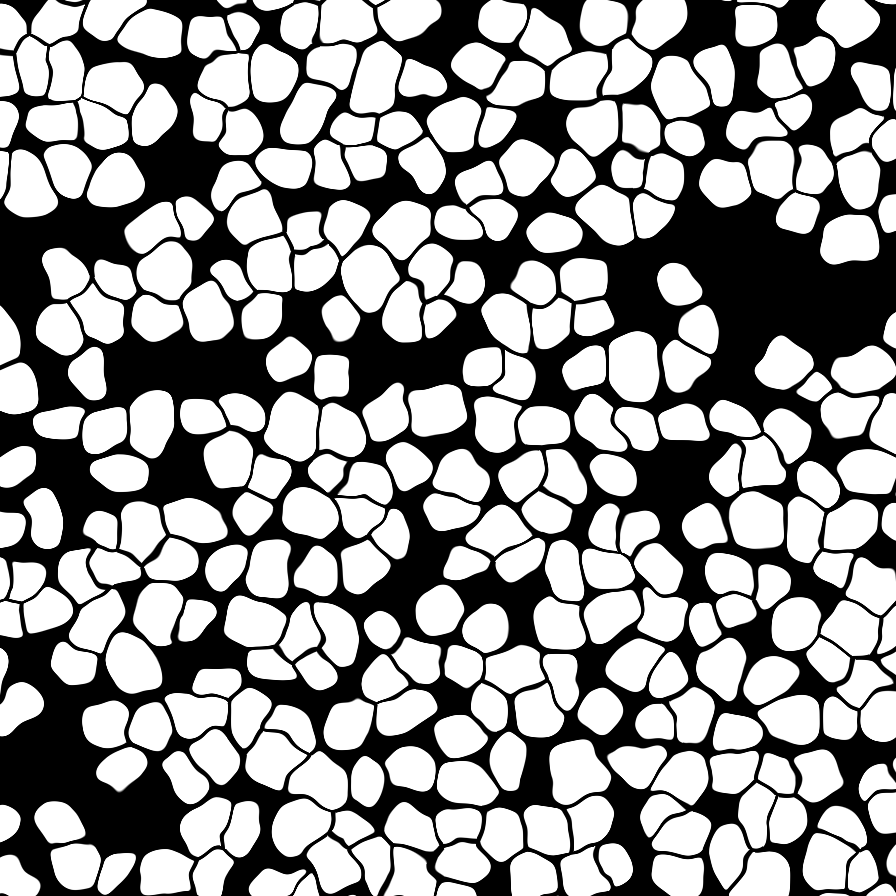
Write a Shadertoy shader that draws this pattern.

```glsl
// Packed white rounded grains, parted by thin dark seams, with scattered black voids.

const vec3  GRAIN_COLOR  = vec3(1.0);
const vec3  GROUND_COLOR = vec3(0.0);
const float GRID_CELLS   = 18.0;    // grain sites per canvas height
const float JITTER       = 0.29;    // site offset, in cells
const float MEAN_RADIUS  = 0.497;   // in cells
const float SIZE_SPREAD  = 0.20;    // relative radius variation
const float STRETCH      = 0.24;    // largest log aspect of a grain
const float ROUNDNESS    = 2.5;     // superellipse exponent
const float SEAM_WIDTH   = 0.085;   // in cells
const float CORNER_BLEND = 0.07;    // rounding where seams meet outlines
const float WOBBLE       = 0.13;    // outline irregularity, in cells
const float WOBBLE_FREQ  = 2.1;
const float VOID_FREQ    = 0.33;    // size of sparse regions
const vec2  FILL_RANGE   = vec2(0.55, 1.35);

vec2 hash2(vec2 p) {
    vec3 q = fract(p.xyx * vec3(0.1031, 0.1030, 0.0973));
    q += dot(q, q.yzx + 33.33);
    return fract((q.xx + q.yz) * q.zy);
}

vec2 noise2(vec2 p) {
    vec2 i = floor(p), f = fract(p);
    f = f * f * (3.0 - 2.0 * f);
    return mix(mix(hash2(i), hash2(i + vec2(1, 0)), f.x),
               mix(hash2(i + vec2(0, 1)), hash2(i + vec2(1, 1)), f.x), f.y);
}

float smoothMax(float a, float b, float k) {
    float h = max(k - abs(a - b), 0.0) / k;
    return max(a, b) + 0.25 * k * h * h;
}

// Radial distance from q to the outline of one randomly shaped grain.
float grainDistance(vec2 q, vec2 id) {
    vec2 shape = hash2(id + 71.0);
    float angle = 3.14159 * hash2(id + 137.0).x;
    float c = cos(angle), s = sin(angle);
    float aspect = exp(STRETCH * shape.y);
    float radius = MEAN_RADIUS * (1.0 + SIZE_SPREAD * (2.0 * shape.x - 1.0));
    vec2 e = abs(mat2(c, -s, s, c) * q) / (radius * vec2(aspect, 1.0 / aspect));
    e = pow(max(e, vec2(1e-4)), vec2(ROUNDNESS));
    float level = pow(e.x + e.y, 1.0 / ROUNDNESS);
    return length(q) * (1.0 - 1.0 / level);
}

// Signed distance to the grain field, in cells; negative inside grains.
float grainField(vec2 p) {
    float nearest = 9.0, second = 9.0;
    vec2 nearestDir = vec2(1, 0), secondDir = vec2(-1, 0);

    for (int j = -1; j <= 1; j++) {
        float row = floor(p.y) + float(j);
        float stagger = 0.5 * mod(row, 2.0);
        for (int i = -1; i <= 1; i++) {
            vec2 id = vec2(floor(p.x - stagger) + float(i), row);
            float fill = mix(FILL_RANGE.x, FILL_RANGE.y, noise2(id * VOID_FREQ + 19.0).x);
            if (hash2(id + 211.0).x > fill) continue;

            vec2 site = id + vec2(stagger, 0.0) + 0.5 + JITTER * (2.0 * hash2(id) - 1.0);
            vec2 q = p - site;
            float d = grainDistance(q, id);
            vec2 dir = q / max(length(q), 1e-4);
            if (d < nearest) {
                second = nearest;
                secondDir = nearestDir;
                nearest = d;
                nearestDir = dir;
            } else if (d < second) {
                second = d;
                secondDir = dir;
            }
        }
    }

    // Seam of even width midway between the two closest grains.
    float border = (second - nearest) / max(length(nearestDir - secondDir), 0.6);
    return smoothMax(nearest, 0.5 * SEAM_WIDTH - border, CORNER_BLEND);
}

void mainImage(out vec4 fragColor, in vec2 fragCoord) {
    vec2 p = fragCoord / iResolution.y * GRID_CELLS;
    p += WOBBLE * (2.0 * noise2(p * WOBBLE_FREQ) - 1.0);

    // Antialias over about one pixel.
    float pixel = GRID_CELLS / iResolution.y;
    float ground = smoothstep(-0.6 * pixel, 0.6 * pixel, grainField(p));
    fragColor = vec4(mix(GRAIN_COLOR, GROUND_COLOR, ground), 1.0);
}
```
